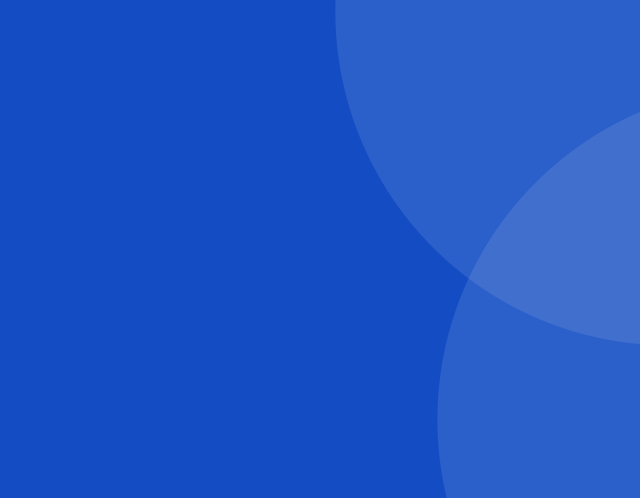
A WebGL 2 fragment shader for this background:

```glsl
#version 300 es
precision highp float;
// Flat blue backdrop with two large translucent white discs that overlap
// at the right. Each disc is a signed distance turned into soft coverage,
// then blended over the base, so the overlap brightens by itself.

uniform vec2 u_resolution;
out vec4 fragColor;

const vec3 BASE_BLUE = vec3(0.078, 0.302, 0.765);
const vec3 VEIL_WHITE = vec3(1.0);
const float VEIL_OPACITY = 0.1;

float circleDistance(vec2 point, vec2 center, float radius) {
    return length(point - center) - radius;
}

// Fraction of a pixel lying inside a shape.
float coverage(float dist, float pixelSize) {
    return clamp(0.5 - dist / pixelSize, 0.0, 1.0);
}

vec3 addVeil(vec3 color, float dist, float pixelSize) {
    return mix(color, VEIL_WHITE, VEIL_OPACITY * coverage(dist, pixelSize));
}

void main() {
    // Positions are in canvas heights, from the lower left.
    float pixelSize = 1.0 / u_resolution.y;
    vec2 point = gl_FragCoord.xy * pixelSize;

    float upperDisc = circleDistance(point, vec2(1.3434, 0.9765), 0.670);
    float lowerDisc = circleDistance(point, vec2(1.5508, 0.1575), 0.6725);

    vec3 color = addVeil(BASE_BLUE, upperDisc, pixelSize);
    color = addVeil(color, lowerDisc, pixelSize);
    fragColor = vec4(color, 1.0);
}
```
